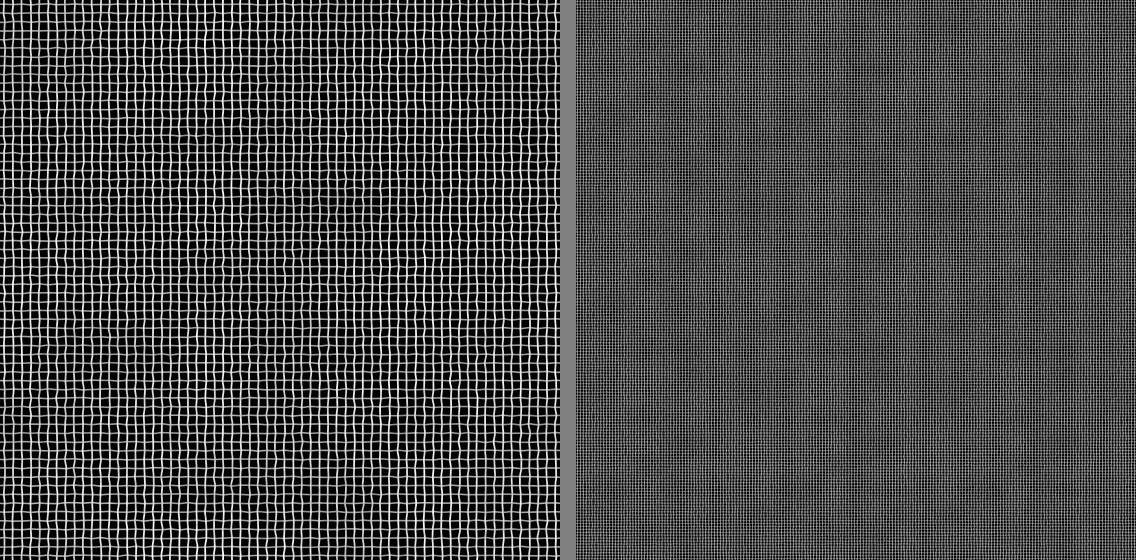
Left, the tile; right, the same tile 3 across and 3 down.
Reproduce this texture procedurally as a WebGL 2 fragment shader.

```glsl
#version 300 es
precision highp float;
// A fine woven mesh of pale threads over black, 64 by 64 square holes.
// Each thread wanders a little from crossing to crossing; upright threads are
// brighter and lie on top. All noise lattices wrap, so the mesh tiles.

uniform vec2 u_resolution;
out vec4 fragColor;

const float CELLS = 64.0;
const vec3 HOLE = vec3(0.008, 0.01, 0.008);
const vec3 UPRIGHT = vec3(0.89, 0.89, 0.885);
const vec3 LEVEL = vec3(0.63, 0.635, 0.63);

float hash(vec2 p) {
  return fract(sin(dot(p, vec2(127.1, 311.7))) * 43758.545);
}

// Value noise on a lattice that repeats after "period" steps.
float wrapNoise(vec2 p, float period, float seed) {
  vec2 i = floor(p);
  vec2 f = fract(p);
  f = f * f * (3.0 - 2.0 * f);
  vec2 a = mod(i, period) + seed;
  vec2 b = mod(i + 1.0, period) + seed;
  return mix(mix(hash(a), hash(vec2(b.x, a.y)), f.x),
             mix(hash(vec2(a.x, b.y)), hash(b), f.x), f.y);
}

// Sideways drift of one thread, smooth along its length, from -1 to 1.
float drift(float thread, float along, float seed) {
  float j = floor(along);
  float t = smoothstep(0.0, 1.0, along - j);
  float here = hash(vec2(thread, mod(j, CELLS)) + seed);
  float next = hash(vec2(thread, mod(j + 1.0, CELLS)) + seed);
  return mix(here, next, t) * 2.0 - 1.0;
}

// Signed offset from the middle of the nearest thread, in cells.
float threadOffset(float across, float along, float wobble, float seed) {
  return fract(across) - 0.5 - wobble * drift(floor(across), along, seed);
}

// Smoothed coverage of a thread of the given width.
float coverage(float offset, float width, float pixel) {
  return clamp((0.5 * width - abs(offset)) / pixel + 0.5, 0.0, 1.0);
}

// Soft round shading, darker toward the thread's edges.
float roundness(float offset, float width) {
  float r = min(abs(offset) / (0.5 * width), 1.0);
  return 1.0 - 0.16 * r * r;
}

// Uneven brightness: whole thread, broad patches and fine mottling.
float wear(vec2 p, float thread, float seed) {
  float strand = hash(vec2(thread, seed)) - 0.5;
  float patches = wrapNoise(p / 8.0, CELLS / 8.0, seed) - 0.5;
  float mottle = wrapNoise(p * 2.0, CELLS * 2.0, seed) - 0.5;
  return 1.0 + 0.08 * strand + 0.16 * patches + 0.18 * mottle;
}

void main() {
  vec2 p = gl_FragCoord.xy / u_resolution * CELLS;
  vec2 pixel = CELLS / u_resolution;
  vec2 cell = floor(p);

  // Upright threads wander more and are slightly thicker.
  float uprightWidth = 0.21;
  float levelWidth = 0.19;
  float dx = threadOffset(p.x, p.y + 0.5, 0.085, 3.0);
  float dy = threadOffset(p.y, p.x + 0.5, 0.06, 91.0);
  float upright = coverage(dx, uprightWidth, pixel.x);
  float level = coverage(dy, levelWidth, pixel.y);

  // Level threads brighten a little where they meet a crossing.
  float knot = 1.0 + 0.12 * (1.0 - smoothstep(0.08, 0.25, abs(dx)));
  vec3 levelColor = LEVEL * roundness(dy, levelWidth) * wear(p, cell.y, 17.0) * knot;
  vec3 uprightColor = UPRIGHT * roundness(dx, uprightWidth) * wear(p, cell.x, 41.0);

  vec3 color = mix(HOLE, levelColor, level);
  color = mix(color, max(uprightColor, color), upright);
  fragColor = vec4(color, 1.0);
}
```
